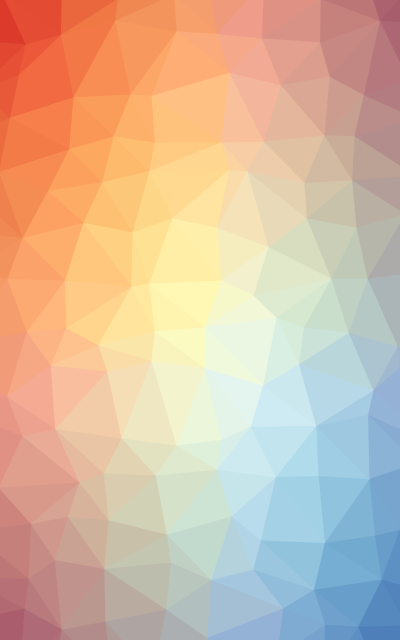
Write a WebGL 1 fragment shader that draws this background.

```glsl
precision highp float;
// Low-poly mosaic: a jittered grid is cut into flat triangles.
// Each triangle blends two runs of one warm-to-cool palette, one read across
// and one read downward, mixed in a perceptual colour space.

uniform vec2 u_resolution;

const vec2 GRID = vec2(8.0, 13.0);   // mesh cells across the canvas
const float JITTER = 0.74;           // spread of a vertex within its cell

vec2 hash2(vec2 cell) {
  vec3 h = fract(cell.xyx * vec3(0.1031, 0.1030, 0.0973));
  h += dot(h, h.yzx + 33.33);
  return fract((h.xx + h.yz) * h.zy);
}

float cross2(vec2 a, vec2 b) {
  return a.x * b.y - a.y * b.x;
}

vec2 meshVertex(vec2 cell) {
  return cell + 0.3 + (hash2(cell + 17.0) - 0.5) * JITTER;
}

// Perceptual space: cube roots of XYZ
vec3 toPerceptual(vec3 rgb) {
  mat3 rgbToXyz = mat3(0.4124, 0.2126, 0.0193,
                       0.3576, 0.7152, 0.1192,
                       0.1805, 0.0722, 0.9505);
  return pow(rgbToXyz * pow(rgb, vec3(2.2)), vec3(1.0 / 3.0));
}

vec3 fromPerceptual(vec3 c) {
  mat3 xyzToRgb = mat3(3.2406, -0.9689, 0.0557,
                       -1.5372, 1.8758, -0.2040,
                       -0.4986, 0.0415, 1.0570);
  return pow(max(xyzToRgb * (c * c * c), 0.0), vec3(1.0 / 2.2));
}

vec3 blendStop(vec3 base, vec3 next, float amount) {
  return mix(base, next, clamp(amount, 0.0, 1.0));
}

// Red to yellow to blue, t from 0 to 1
vec3 palette(float t) {
  float s = clamp(t, 0.0, 1.0) * 8.0;
  vec3 c = vec3(0.843, 0.188, 0.153);
  c = blendStop(c, vec3(0.957, 0.427, 0.263), s);
  c = blendStop(c, vec3(0.992, 0.682, 0.380), s - 1.0);
  c = blendStop(c, vec3(0.996, 0.878, 0.565), s - 2.0);
  c = blendStop(c, vec3(1.000, 1.000, 0.749), s - 3.0);
  c = blendStop(c, vec3(0.878, 0.953, 0.973), s - 4.0);
  c = blendStop(c, vec3(0.671, 0.851, 0.914), s - 5.0);
  c = blendStop(c, vec3(0.455, 0.678, 0.820), s - 6.0);
  return blendStop(c, vec3(0.271, 0.459, 0.706), s - 7.0);
}

vec3 facetColor(vec2 uv) {
  vec3 across = toPerceptual(palette(uv.x));
  vec3 downward = toPerceptual(palette(1.0 - uv.y));
  return fromPerceptual(0.5 * (across + downward));
}

// Signed distance to an edge, positive on its left
float edgeDistance(vec2 p, vec2 a, vec2 b) {
  return cross2(normalize(b - a), p - a);
}

// Colour of a counter-clockwise triangle, weighted by its smooth coverage
vec4 facet(vec2 p, vec2 a, vec2 b, vec2 c, float pixel) {
  float inside = min(edgeDistance(p, a, b),
                     min(edgeDistance(p, b, c), edgeDistance(p, c, a)));
  float cover = clamp(0.5 + inside / pixel, 0.0, 1.0);
  if (cover <= 0.0) return vec4(0.0);
  return vec4(facetColor((a + b + c) / (3.0 * GRID)), 1.0) * cover;
}

// Split a quad along the diagonal that gives the fuller triangles
vec4 quadFacets(vec2 p, vec2 cell, float pixel) {
  vec2 a = meshVertex(cell);
  vec2 b = meshVertex(cell + vec2(1.0, 0.0));
  vec2 c = meshVertex(cell + vec2(1.0, 1.0));
  vec2 d = meshVertex(cell + vec2(0.0, 1.0));
  // Sine of the summed angles at b and d: negative beyond a half turn
  float angleSum = cross2(c - b, a - b) * dot(a - d, c - d)
                 + dot(c - b, a - b) * cross2(a - d, c - d);
  if (angleSum < 0.0) {
    return facet(p, a, b, d, pixel) + facet(p, b, c, d, pixel);
  }
  return facet(p, a, b, c, pixel) + facet(p, a, c, d, pixel);
}

void main() {
  vec2 p = gl_FragCoord.xy / u_resolution * GRID;
  float pixel = GRID.y / u_resolution.y;
  vec2 home = floor(p - 0.3);

  vec4 sum = vec4(0.0);
  for (int j = -1; j <= 1; j++) {
    for (int i = -1; i <= 1; i++) {
      sum += quadFacets(p, home + vec2(float(i), float(j)), pixel);
    }
  }
  gl_FragColor = vec4(sum.rgb / max(sum.a, 0.001), 1.0);
}
```
